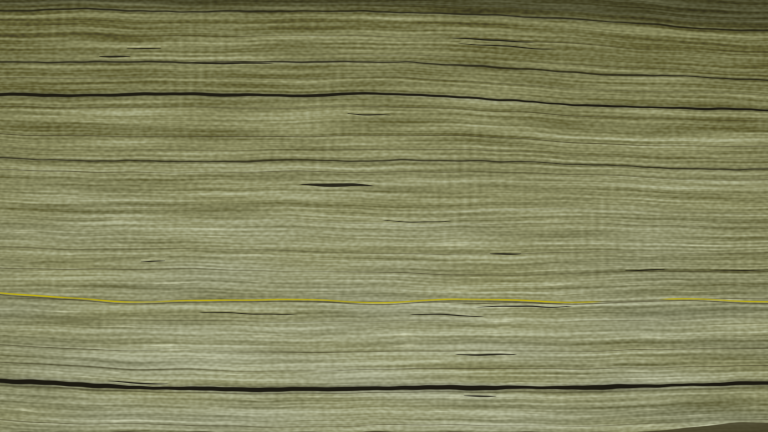
Give the GLSL for this texture, as a WebGL 2 fragment shader.

```glsl
#version 300 es
precision highp float;

uniform vec2 u_resolution;
out vec4 fragColor;

// Paper tones, dark to light
const vec3 GAP = vec3(0.10, 0.09, 0.06);
const vec3 DARK = vec3(0.24, 0.22, 0.13);
const vec3 OLIVE = vec3(0.38, 0.37, 0.20);
const vec3 SHADE = vec3(0.47, 0.47, 0.31);
const vec3 PAPER = vec3(0.55, 0.55, 0.38);
const vec3 PALE = vec3(0.65, 0.66, 0.51);
const vec3 GREY = vec3(0.58, 0.59, 0.48);
const vec3 THREAD = vec3(0.74, 0.68, 0.08);

// Layout, in canvas heights
const float GATHER = 0.056;
const float THREAD_Y = 0.304;
const int SLITS = 18;
const float FINE = 0.15;
const float COARSE = 0.13;
const float GRAIN = 0.09;

// Main seams: height, half width, opacity
const int SEAMS = 5;
const vec3 SEAM[SEAMS] = vec3[SEAMS](
    vec3(0.975, 0.0016, 0.75), vec3(0.856, 0.0017, 0.75),
    vec3(0.780, 0.0026, 0.95), vec3(0.630, 0.0014, 0.65),
    vec3(0.102, 0.0042, 0.98));

float hash(vec2 p) {
    return fract(sin(dot(p, vec2(127.1, 311.7))) * 43758.5);
}

float lattice(vec2 cell, vec2 offset) {
    float a = 6.2832 * hash(cell);
    return dot(vec2(cos(a), sin(a)), offset);
}

// Gradient noise, roughly -0.7 to 0.7
float noise(vec2 p) {
    vec2 i = floor(p), f = p - i;
    vec2 w = f * f * f * (f * (f * 6.0 - 15.0) + 10.0);
    vec2 e = vec2(1.0, 0.0);
    return mix(mix(lattice(i, f), lattice(i + e.xy, f - e.xy), w.x),
               mix(lattice(i + e.yx, f - e.yx), lattice(i + e.xx, f - e.xx), w.x), w.y);
}

float stroke(float d, float halfWidth, float aa) {
    return smoothstep(-aa, aa, halfWidth - abs(d));
}

vec3 paperRamp(float t) {
    vec3 c = mix(DARK, OLIVE, clamp((t - 0.24) / 0.14, 0.0, 1.0));
    c = mix(c, SHADE, clamp((t - 0.38) / 0.09, 0.0, 1.0));
    c = mix(c, PAPER, clamp((t - 0.47) / 0.08, 0.0, 1.0));
    return mix(c, PALE, clamp((t - 0.55) / 0.10, 0.0, 1.5));
}

// Height within the stack, following its bend and ripples
float stackHeight(vec2 p) {
    float upper = smoothstep(0.2, 0.9, p.y);
    float side = (p.x - 0.9) / 0.9;
    float bend = 0.046 * upper * smoothstep(0.8, 1.9, p.x) - 0.014 * (1.0 - upper) * side * side;
    return p.y + bend + 0.011 * noise(p * vec2(2.6, 4.0)) + 0.004 * noise(p * vec2(8.0, 13.0));
}

void main() {
    vec2 p = gl_FragCoord.xy / u_resolution.y;
    float aspect = u_resolution.x / u_resolution.y;
    float aa = max(0.8 / u_resolution.y, 0.0015);
    float v = stackHeight(p);
    float side = 2.0 * p.x / aspect - 1.0;

    // Broad light: dim top and edges
    float tone = 0.565 - 0.13 * smoothstep(0.45, 1.05, p.y) - 0.035 * side * side;
    tone += 0.05 * noise(p * vec2(1.5, 3.0));

    // Page edges and paper grain
    tone += FINE * noise(vec2(p.x * 2.2, v * 115.0));
    tone += 0.8 * FINE * noise(vec2(p.x * 5.0 + 9.0, v * 205.0));
    tone += COARSE * noise(vec2(p.x * 0.8 + 4.0, v * 42.0));
    tone += GRAIN * noise(p * vec2(85.0, 150.0));

    // Gatherings with faint seams between them
    float cell = floor(v / GATHER);
    float line = 0.0, lip = 0.0;
    for (float k = -1.0; k <= 1.0; k++) {
        float id = cell + k;
        float d = v - (id + 0.2 + 0.6 * hash(vec2(id, 3.0))) * GATHER;
        float fade = 0.6 + 0.8 * noise(vec2(p.x * 3.5, id * 7.3));
        float strength = (0.25 + 0.5 * hash(vec2(id, 8.0))) * clamp(fade, 0.1, 1.0);
        line = max(line, strength * stroke(d, 0.0011, aa));
        lip += strength * (stroke(d + 0.006, 0.002, 0.003) - 0.7 * stroke(d - 0.006, 0.003, 0.004));
    }
    tone += 0.06 * lip;
    vec3 color = paperRamp(tone);
    float greyness = smoothstep(0.75, 0.2, p.y) * (0.42 + 0.7 * noise(p * vec2(3.0, 16.0)));
    color = mix(color, GREY + (tone - 0.56) * 0.9, clamp(greyness, 0.0, 0.8));
    color = mix(color, DARK, line);

    // Pale torn fibres
    float fibre = smoothstep(0.30, 0.55, noise(vec2(p.x * 9.0, v * 120.0 + 31.0)));
    color += 0.09 * fibre * smoothstep(0.75, 0.35, p.y);

    // Main seams with soft shadows
    for (int i = 0; i < SEAMS; i++) {
        float d = v - SEAM[i].x + 0.002 * noise(vec2(p.x * 22.0, float(i) * 5.3));
        float width = SEAM[i].y * (1.0 + 0.7 * noise(vec2(p.x * 6.0, float(i) * 3.7)));
        color *= 1.0 - 0.2 * stroke(d, width * 2.0, 0.006);
        color = mix(color, mix(DARK, GAP, SEAM[i].z), SEAM[i].z * stroke(d, width, aa));
    }

    // Scattered slits, the first one widest
    for (int i = 0; i < SLITS; i++) {
        vec2 seed = vec2(float(i), 17.0);
        vec2 at = vec2(hash(seed) * aspect, 0.06 + 0.86 * hash(seed + 5.3));
        float reach = 0.03 + 0.14 * pow(hash(seed + 9.1), 2.0);
        float open = 0.0008 + 0.0014 * hash(seed + 2.7);
        if (i == 0) { at = vec2(0.78, 0.572); reach = 0.09; open = 0.0042; }
        float u = (p.x - at.x) / reach;
        float d = v - at.y + 0.003 * noise(vec2(p.x * 14.0, at.y * 40.0));
        float taper = max(1.0 - u * u, 0.0);
        float inside = smoothstep(0.0, 0.25, taper);
        color += 0.09 * inside * stroke(d - open - 0.004, 0.001, aa);
        color = mix(color, GAP, 0.85 * inside * stroke(d, open * taper, aa));
    }

    // Coloured thread, partly buried
    float path = THREAD_Y + 0.018 * exp(-p.x * 11.0) + 0.004 * sin(p.x * 13.0) + 0.006 * noise(vec2(p.x * 6.0, 2.0));
    float buried = smoothstep(1.36, 1.40, p.x) * smoothstep(1.56, 1.52, p.x);
    float shown = (1.0 - buried) * clamp(0.85 + 1.1 * noise(vec2(p.x * 7.0, 61.0)), 0.2, 1.0);
    color = mix(color, DARK, 0.55 * stroke(p.y - path + 0.004, 0.0012, aa));
    color = mix(color, THREAD, shown * stroke(p.y - path, 0.0017, aa));

    // Dark outer sheets at the top and lower right
    color *= 1.0 - 0.3 * smoothstep(0.965, 1.0, v);
    float corner = 0.022 * smoothstep(1.45, 1.75, p.x) + 0.006 * noise(vec2(p.x * 12.0, 44.0));
    color = mix(color, DARK, 0.8 * smoothstep(aa, -aa, p.y - corner));

    fragColor = vec4(clamp(color, 0.0, 1.0), 1.0);
}
```
